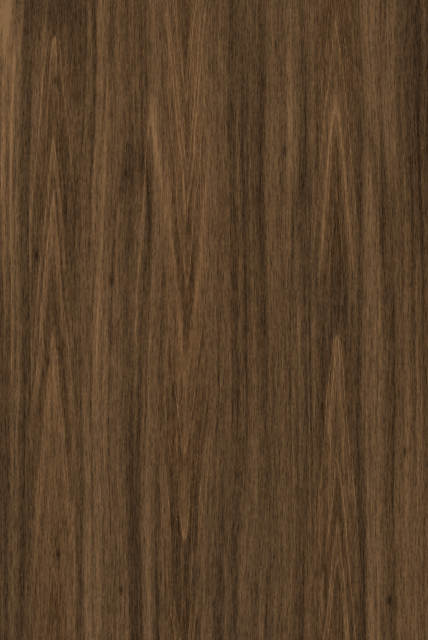
This texture is drawn by a Shadertoy shader. Its source:

```glsl
// Dark walnut veneer: straight vertical grain with three columns of nested
// pointed arches. Stretched noise makes the grain, layered sines bend it,
// and cellular noise scatters the pores and the few small knots.

#define DARK_WOOD vec3(0.215, 0.155, 0.098)
#define PALE_WOOD vec3(0.485, 0.365, 0.245)
#define RED_TINT vec3(0.010, -0.001, -0.008)
#define MEAN_TONE 0.43
#define GRAIN_CONTRAST 1.3
#define FIBRE_CONTRAST 0.15
#define VEIN_STRENGTH 0.42
#define PORE_DEPTH 0.16
#define ARCH_STEEPNESS 10.5
#define ARCH_HALF_WIDTH 0.050
#define TIP_GLOW 0.55

// Arch columns: tip x, tip y, pointing direction (1 up, -1 down)
const vec3 TIPS[3] = vec3[3](
    vec3(0.125, 1.42, 1.0), vec3(0.432, 0.23, -1.0), vec3(0.785, 0.72, 1.0));

float hash(vec2 p) {
    vec3 q = fract(p.xyx * 0.1031);
    q += dot(q, q.yzx + 33.33);
    return fract((q.x + q.y) * q.z);
}

// Smooth value noise from -1 to 1
float noise(vec2 p) {
    vec2 i = floor(p), f = fract(p);
    f = f * f * (3.0 - 2.0 * f);
    float low = mix(hash(i), hash(i + vec2(1, 0)), f.x);
    float high = mix(hash(i + vec2(0, 1)), hash(i + vec2(1, 1)), f.x);
    return 2.0 * mix(low, high, f.y) - 1.0;
}

// Distance to the nearest scattered point
float cells(vec2 p) {
    vec2 i = floor(p);
    float nearest = 4.0;
    for (int y = -1; y <= 1; y++)
        for (int x = -1; x <= 1; x++) {
            vec2 c = i + vec2(x, y);
            vec2 d = c + vec2(hash(c), hash(c + 57.0)) - p;
            nearest = min(nearest, dot(d, d));
        }
    return sqrt(nearest);
}

// Gentle sideways drift of the fibres
float sway(vec2 p) {
    return 0.007 * sin(2.3 * p.y + 5.0 * p.x) + 0.004 * sin(5.1 * p.y + 13.0 * p.x + 1.0)
         + 0.0012 * sin(13.0 * p.y + 31.0 * p.x);
}

// Thin lines along the zero crossings of stretched noise, broken up by a mask
float veins(vec2 p) {
    float ridge = pow(1.0 - abs(noise(p * vec2(24.0, 0.7))), 14.0);
    return ridge * smoothstep(-0.1, 0.5, noise(p * vec2(13.0, 1.8) + 90.0));
}

float straightGrain(vec2 p) {
    return 0.18 * noise(p * vec2(9.0, 0.6)) + 0.15 * noise(p * vec2(31.0, 0.8) + 11.0)
         + 0.15 * noise(p * vec2(85.0, 1.0) + 23.0) + 0.13 * noise(p * vec2(180.0, 1.8) + 37.0);
}

// Growth rings as a function of the arch level: soft bands and sharp pale lines
float archRings(float level, float seed) {
    float bands = 0.22 * noise(vec2(level * 7.0, seed)) + 0.15 * noise(vec2(level * 19.0, seed + 7.0));
    float line = pow(1.0 - abs(noise(vec2(level * 7.0, seed + 19.0))), 9.0);
    return bands + 0.36 * (line - 0.15);
}

// Sparse dark knots, small and taller than wide
float knots(vec2 p) {
    vec2 q = p * vec2(5.0, 4.0), c = floor(q);
    vec2 center = 0.2 + 0.6 * vec2(hash(c + 5.0), hash(c + 71.0));
    vec2 d = (fract(q) - center) / vec2(0.026, 0.045);
    return step(0.72, hash(c + 133.0)) * exp(-dot(d, d));
}

void mainImage(out vec4 fragColor, in vec2 fragCoord) {
    vec2 p = fragCoord / iResolution.x;
    p.y *= 1.5 * iResolution.x / iResolution.y;
    vec2 g = vec2(p.x + sway(p), p.y);

    float grain = straightGrain(g);
    float tone = grain + VEIN_STRENGTH * (veins(g + 3.7) - 0.6 * veins(g + 8.3) - 0.02);
    float warmth = 0.35 * noise(g * vec2(14.0, 1.2) + 61.0);

    // Arch columns, each with a pale spike behind its tip
    for (int k = 0; k < 3; k++) {
        vec3 tip = TIPS[k];
        float seed = 31.0 * float(k) + 3.5;
        float dx = p.x - tip.x + 0.5 * sway(p) + 0.003 * noise(vec2(p.y * 9.0, seed));
        float behind = tip.z * (tip.y - p.y);
        float ahead = exp(-pow((behind + 0.07) / 0.09, 2.0));

        float level = tip.z * p.y + ARCH_STEEPNESS * sqrt(dx * dx + 0.00002);
        level += 0.05 * noise(p * vec2(16.0, 4.0) + seed) + 0.008 * noise(p * vec2(70.0, 14.0) + seed);
        float mask = exp(-pow(abs(dx) / ARCH_HALF_WIDTH, 4.0)) * (1.0 - 0.8 * ahead);
        float arches = archRings(level, seed) + 0.35 * grain + 0.02;
        tone = mix(tone, arches, 0.92 * mask);
        warmth += 0.6 * mask;

        float t = max(behind, 0.0);
        float halfWidth = 0.021 * sqrt(t / 0.25) * (0.8 + 0.25 * noise(vec2(p.y * 16.0, seed + 2.0)));
        float inside = smoothstep(0.0015, -0.0015, abs(dx) - halfWidth) * smoothstep(0.0, 0.01, behind);
        float rim = exp(-pow((abs(dx) - halfWidth) / 0.0022, 2.0)) * smoothstep(0.0, 0.02, behind);
        tone += TIP_GLOW * (0.6 * inside * exp(-t * 6.0) + 0.45 * rim * exp(-t * 3.0));
        tone -= 0.14 * exp(-pow(dx / 0.045, 2.0)) * ahead * (1.0 - inside);
    }

    // Fine fibres, short pores and knots
    float fibre = noise(g * vec2(340.0, 26.0)) + 0.8 * noise(g * vec2(330.0, 170.0) + 17.0);
    float pore = smoothstep(0.36, 0.14, cells(g * vec2(190.0, 26.0)));
    tone = MEAN_TONE + GRAIN_CONTRAST * tone + FIBRE_CONTRAST * fibre;
    tone -= PORE_DEPTH * (pore - 0.2) + 0.5 * knots(g);

    vec3 color = mix(DARK_WOOD, PALE_WOOD, clamp(tone, -0.15, 1.15));
    fragColor = vec4(color + RED_TINT * warmth, 1.0);
}
```
